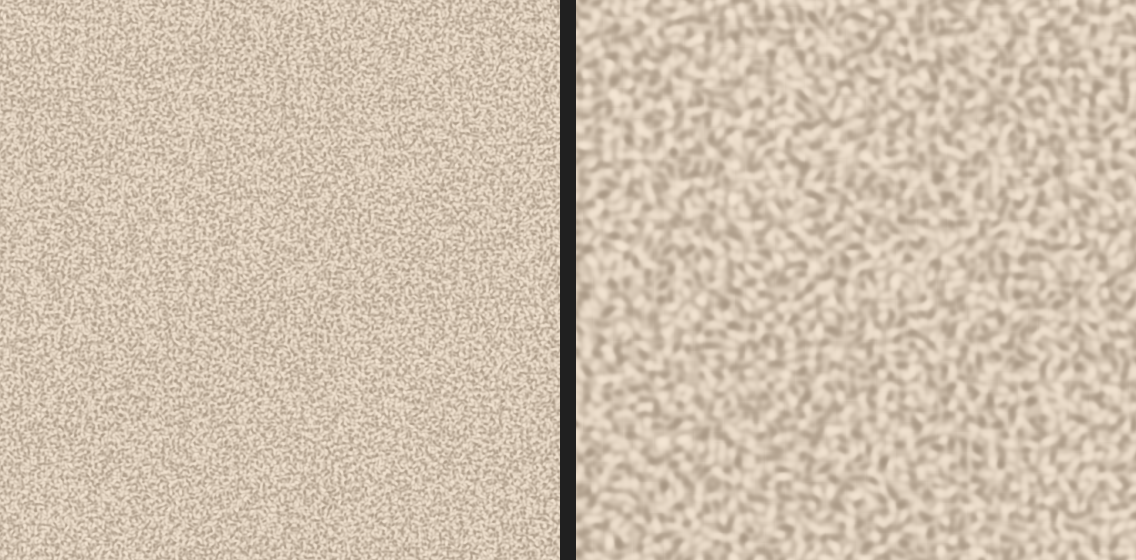
Left, the full canvas; right, a detail of the centre.
Write a Shadertoy shader that draws this texture.

```glsl
// Fine beige carpet pile: short, randomly turned tufts scattered on a jittered
// cellular grid. Each tuft adds a light or dark stroke with a soft opposite rim;
// the summed relief is skewed towards brown pits and tinted with sand tones.

vec3 hash3(vec2 cell) {
    vec3 p = fract(cell.xyx * vec3(0.1031, 0.1030, 0.0973));
    p += dot(p, p.yxz + 33.33);
    return fract((p.xxy + p.yzz) * p.zyx);
}

// Sum of oriented strokes from the surrounding cells, scaled to unit deviation
float tuftRelief(vec2 p) {
    vec2 home = floor(p);
    float relief = 0.0;
    for (int j = -1; j <= 1; j++) {
        for (int i = -1; i <= 1; i++) {
            vec2 cell = home + vec2(i, j);
            vec3 place = hash3(cell);
            vec3 look = hash3(cell + 271.0);
            float shade = (look.x < 0.5 ? -1.0 : 1.0) * mix(0.6, 1.0, look.y);
            float angle = 3.14159 * place.z;
            vec2 axis = vec2(cos(angle), sin(angle));
            vec2 d = p - cell - mix(vec2(0.1), vec2(0.9), place.xy);
            vec2 q = vec2(dot(d, axis) / 0.85, dot(d, vec2(-axis.y, axis.x)) / 0.52);
            float r2 = dot(q, q);
            relief += shade * (1.0 - 0.8 * r2) * exp(-r2);
        }
    }
    return relief / 0.485;
}

// Broad, barely visible unevenness of the pile
float mottling(vec2 uv) {
    return sin(uv.x * 9.0 + 2.0 * sin(uv.y * 7.0))
         + sin(uv.y * 13.0 - uv.x * 5.0 + 1.7);
}

void mainImage(out vec4 fragColor, in vec2 fragCoord) {
    vec2 uv = fragCoord / iResolution.y;

    // Rounded extremes, with shadows a little deeper than highlights
    float relief = tuftRelief(uv * 166.0);
    relief *= 1.09 / sqrt(1.0 + 0.16 * relief * relief);
    float tone = relief - 0.08 * (relief * relief - 1.0);

    // Sand base
    vec3 sand = vec3(0.826, 0.765, 0.692);
    vec3 color = sand + tone * vec3(0.066, 0.068, 0.069);
    color += 0.002 * mottling(uv);

    fragColor = vec4(clamp(color, 0.0, 1.0), 1.0);
}
```
